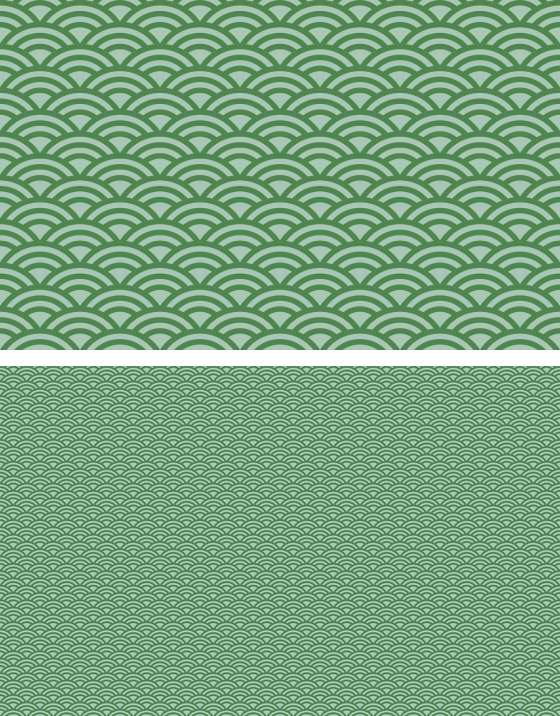
Top, the tile; bottom, the same tile 3 across and 3 down.
Give the GLSL for this pattern, as a WebGL 2 fragment shader.

```glsl
#version 300 es
precision highp float;

#define COLUMNS 7.0       // scales across
#define ROWS 16.0         // staggered rows down, must be even
#define ROW_STEP 0.2734   // row spacing, in scale widths
#define RADIUS 0.597      // outer radius, in scale widths
#define BAND 0.0684       // width of each ring
#define DISC_START 5.0    // rings before the inner disc
#define LINE_COLOR vec3(0.31, 0.52, 0.31)
#define FILL_COLOR vec3(0.66, 0.78, 0.71)

uniform vec2 u_resolution;
out vec4 fragColor;

// Coverage of an edge at signed distance d, positive inside
float coverage(float d, float pixel) {
  return clamp(0.5 + d / pixel, 0.0, 1.0);
}

// Concentric rings, dark at the rim, around a pale disc
vec3 ringColor(float depth, float pixel) {
  float s = max(depth / BAND, 0.5);
  float ring = abs(mod(s + 0.5, 2.0) - 1.0) - 0.5;
  float pale = max(ring, s - DISC_START);
  return mix(LINE_COLOR, FILL_COLOR, coverage(pale * BAND, pixel));
}

void main() {
  vec2 gridSize = vec2(COLUMNS, ROWS * ROW_STEP);
  vec2 p = gl_FragCoord.xy / u_resolution * gridSize;
  vec2 pixelSize = gridSize / u_resolution;
  float pixel = max(pixelSize.x, pixelSize.y);

  // Paint from the upper row down, so lower scales overlap upper ones
  vec3 color = LINE_COLOR;
  float baseRow = floor(p.y / ROW_STEP);
  for (int i = 2; i >= 0; i--) {
    float row = baseRow + float(i);
    float stagger = 0.5 * mod(row, 2.0);
    float dx = fract(p.x - stagger + 0.5) - 0.5;
    float dy = p.y - (row * ROW_STEP - RADIUS);
    float depth = RADIUS - length(vec2(dx, dy));
    color = mix(color, ringColor(depth, pixel), coverage(depth, pixel));
  }
  fragColor = vec4(color, 1.0);
}
```
